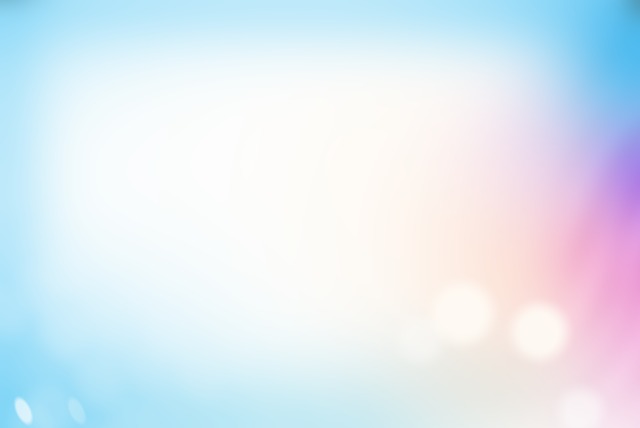
This background is drawn by a WebGL 2 fragment shader. Its source:

```glsl
#version 300 es
precision highp float;
// Soft, out-of-focus pastel light: a white centre framed by sky blue,
// with violet, pink and peach on the right. Layered gaussian glows tint
// the base; blurred discs, cellular flecks and sine folds add detail.

#define ASPECT 1.5
#define EDGE_WIDTH 0.12
#define EDGE_AMOUNT 0.45
#define DISC_BLUR 0.024
#define FLECK_SCALE 10.0
#define FLECK_AMOUNT 0.2
#define FOLD_AMOUNT 0.035

uniform vec2 u_resolution;
out vec4 fragColor;

const vec3 WHITE  = vec3(0.992, 0.994, 0.992);
const vec3 CREAM  = vec3(1.0, 0.972, 0.935);
const vec3 SKY    = vec3(0.45, 0.82, 0.97);
const vec3 AZURE  = vec3(0.25, 0.71, 0.93);
const vec3 TEAL   = vec3(0.28, 0.52, 0.60);
const vec3 MIST   = vec3(0.50, 0.83, 0.92);
const vec3 SAND   = vec3(0.88, 0.89, 0.86);
const vec3 PEACH  = vec3(0.99, 0.84, 0.76);
const vec3 LILAC  = vec3(0.94, 0.82, 0.93);
const vec3 ROSE   = vec3(0.98, 0.65, 0.74);
const vec3 PINK   = vec3(0.93, 0.57, 0.83);
const vec3 VIOLET = vec3(0.70, 0.38, 0.91);

vec2 hash2(vec2 p) {
  vec2 q = vec2(dot(p, vec2(127.1, 311.7)), dot(p, vec2(269.5, 183.3)));
  return fract(sin(q) * 43758.5);
}

mat2 rotation(float a) {
  return mat2(cos(a), sin(a), -sin(a), cos(a));
}

// Elliptical gaussian falloff
float glow(vec2 p, vec2 centre, vec2 radius) {
  vec2 d = (p - centre) / radius;
  return exp(-dot(d, d));
}

// Gaussian falloff from a straight edge
float band(float dist, float width) {
  return exp(-dist * dist / (width * width));
}

// Blurred disc
float disc(vec2 p, vec2 centre, float radius) {
  return 1.0 - smoothstep(-DISC_BLUR, DISC_BLUR, length(p - centre) - radius);
}

// One soft, randomly sized spot per cell, summed over the neighbours
float flecks(vec2 p) {
  vec2 cell = floor(p);
  float sum = 0.0;
  for (int j = -1; j <= 1; j++) {
    for (int i = -1; i <= 1; i++) {
      vec2 id = cell + vec2(i, j);
      vec2 rnd = hash2(id);
      float d = length(p - id - 0.2 - 0.6 * rnd);
      sum += rnd.y * (1.0 - smoothstep(0.2, 0.75, d));
    }
  }
  return sum;
}

// Fine diagonal folds from layered sines
float folds(vec2 p) {
  float a = p.x * 0.86 - p.y * 0.5;
  float bend = sin(p.y * 9.0 + p.x * 4.0);
  return 0.6 * sin(a * 38.0 + bend) + 0.4 * sin(a * 71.0 - 1.7 * bend);
}

void main() {
  vec2 uv = gl_FragCoord.xy / u_resolution;
  vec2 p = vec2(uv.x * ASPECT, uv.y);
  vec3 col = mix(WHITE, CREAM, 0.6 * glow(p, vec2(1.02, 0.52), vec2(0.36, 0.4)));

  // Blue frame: top, left and bottom edges, then the deep lower left corner
  col = mix(col, SKY, EDGE_AMOUNT * band(1.0 - p.y, EDGE_WIDTH));
  col = mix(col, SKY, EDGE_AMOUNT * band(p.x, EDGE_WIDTH));
  float bottomFade = 1.0 - smoothstep(0.8, 1.3, p.x);
  col = mix(col, MIST, EDGE_AMOUNT * bottomFade * band(p.y, 0.15));
  float corner = glow(p, vec2(0.0), vec2(0.42, 0.32));
  col = mix(col, SKY, 0.72 * corner);
  col = mix(col, SKY, 0.3 * glow(p, vec2(0.0, 1.0), vec2(0.35, 0.25)));

  // Warm side, from the pale interior out to the saturated right edge
  col = mix(col, SAND, 0.65 * glow(p, vec2(1.15, 0.1), vec2(0.28, 0.14)));
  col = mix(col, PEACH, 0.62 * glow(p, vec2(1.27, 0.38), vec2(0.26, 0.24)));
  col = mix(col, LILAC, 0.65 * glow(p, vec2(1.33, 0.64), vec2(0.22, 0.18)));
  col = mix(col, ROSE, 0.4 * glow(p, vec2(1.38, 0.42), vec2(0.1, 0.12)));
  float pink = glow(p, vec2(1.53, 0.38), vec2(0.19, 0.34));
  col = mix(col, PINK, 0.85 * pink);
  col = mix(col, VIOLET, 0.8 * glow(p, vec2(1.53, 0.6), vec2(0.12, 0.14)));
  col = mix(col, AZURE, 0.94 * glow(p, vec2(1.5, 0.91), vec2(0.2, 0.25)));
  col = mix(col, SKY, 0.4 * glow(p, vec2(1.3, 1.02), vec2(0.3, 0.14)));

  // Dim upper corners
  col = mix(col, TEAL, 0.4 * glow(p, vec2(0.0, 1.02), vec2(0.09, 0.04)));
  col = mix(col, TEAL, 0.65 * glow(p, vec2(1.51, 1.01), vec2(0.05, 0.06)));

  // Slanted flecks in the lower left and folds along the right
  vec2 slanted = rotation(-0.6) * p * vec2(1.0, 0.8);
  col = mix(col, WHITE, FLECK_AMOUNT * sqrt(corner) * flecks(slanted * FLECK_SCALE));
  col += FOLD_AMOUNT * pink * folds(p) * vec3(0.5, 1.0, 0.8);

  // Large pale discs, then two small tilted drops
  col = mix(col, vec3(1.0, 0.985, 0.96), 0.85 * disc(p, vec2(1.084, 0.268), 0.07));
  col = mix(col, vec3(1.0, 0.985, 0.96), 0.88 * disc(p, vec2(1.264, 0.225), 0.063));
  col = mix(col, WHITE, 0.4 * disc(p, vec2(0.986, 0.205), 0.05));
  col = mix(col, WHITE, 0.55 * disc(p, vec2(1.36, 0.04), 0.05));
  for (int i = 0; i < 2; i++) {
    vec2 q = rotation(-0.45) * (p - vec2(0.055 + 0.125 * float(i), 0.04));
    float drop = 1.0 - smoothstep(0.7, 1.15, length(q / vec2(0.017, 0.035)));
    col = mix(col, WHITE, drop * (0.65 - 0.4 * float(i)));
  }
  fragColor = vec4(clamp(col, 0.0, 1.0), 1.0);
}
```
